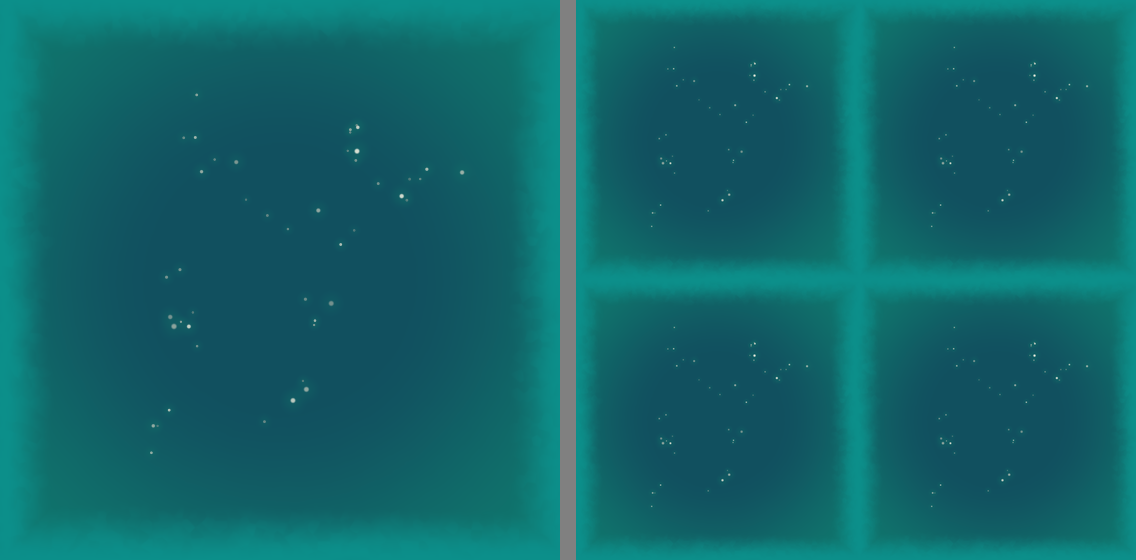
Left, the tile; right, the same tile 2 across and 2 down.
Give the GLSL for this texture, as a three.js fragment shader.

```glsl
varying vec2 vUv;

const vec3 DEEP = vec3(0.068, 0.312, 0.373);
const vec3 SHALLOW = vec3(0.060, 0.455, 0.425);
const vec3 RIM = vec3(0.047, 0.560, 0.542);
const vec3 HALO = vec3(0.070, 0.440, 0.410);
const vec3 DIM_SPARK = vec3(0.68, 0.66, 0.61);
const vec3 BRIGHT_SPARK = vec3(0.96, 0.97, 0.91);

const float POOL_INNER = 0.20;
const float POOL_OUTER = 0.65;
const float RIM_WIDTH = 0.095;
const float WASH_CELLS = 8.0;
const float WASH_WARP = 0.034;
const float FACET_CELLS = 56.0;
const float FACET_WARP = 0.010;
const float FACET_SHARPNESS = 45.0;
const int CLUSTERS = 12;
const int MEMBERS = 4;
const float SPARK_SHARE = 0.88;
const float MIN_SPREAD = 0.020;
const float MAX_SPREAD = 0.095;
const float MIN_RADIUS = 0.0030;
const float MAX_RADIUS = 0.0066;
const float HALO_SCALE = 4.8;
const float HALO_STRENGTH = 0.42;

float hash(vec2 p) {
  return fract(sin(dot(p, vec2(127.1, 311.7))) * 43758.5453);
}

vec2 hash2(vec2 p) {
  return vec2(hash(p), hash(p + vec2(37.0, 91.0)));
}

// Value noise that wraps after a whole number of cells
float wrapNoise(vec2 p, float cells) {
  vec2 g = p * cells;
  vec2 i = floor(g);
  vec2 f = fract(g);
  f = f * f * (3.0 - 2.0 * f);
  vec2 lo = mod(i, cells);
  vec2 hi = mod(i + 1.0, cells);
  float bottom = mix(hash(lo), hash(vec2(hi.x, lo.y)), f.x);
  float top = mix(hash(vec2(lo.x, hi.y)), hash(hi), f.x);
  return mix(bottom, top, f.y);
}

float wash(vec2 p) {
  float sum = 0.0;
  float gain = 0.5;
  float cells = WASH_CELLS;
  for (int i = 0; i < 4; i++) {
    sum += gain * (wrapNoise(p, cells) - 0.5);
    gain *= 0.55;
    cells *= 2.0;
  }
  return sum;
}

// Small soft-edged brush facets, each with its own random shift
vec2 facets(vec2 p) {
  vec2 g = p * FACET_CELLS;
  vec2 i = floor(g);
  vec2 sum = vec2(0.0);
  float total = 0.0001;
  for (int y = -1; y <= 1; y++) {
    for (int x = -1; x <= 1; x++) {
      vec2 cell = i + vec2(float(x), float(y));
      vec2 id = mod(cell, FACET_CELLS);
      vec2 away = g - cell - hash2(id);
      float weight = exp(-FACET_SHARPNESS * 0.4 * dot(away, away));
      sum += weight * (hash2(id + 71.0) - 0.5);
      total += weight;
    }
  }
  return sum / total;
}

// Dark pool with a ragged bright rim
vec3 water(vec2 p) {
  vec2 warp = WASH_WARP * vec2(wash(p), wash(p.yx + 0.37)) + FACET_WARP * facets(p);
  float pool = smoothstep(POOL_INNER, POOL_OUTER, length(p - 0.5 + 0.3 * warp));
  vec2 fromCentre = abs(fract(p + warp) - 0.5);
  float inset = 0.5 - max(fromCentre.x, fromCentre.y);
  float rim = 1.0 - smoothstep(0.0, RIM_WIDTH, inset);
  return mix(mix(DEEP, SHALLOW, pool), RIM, rim);
}

// Glowing point: faint halo below a soft core
vec3 addSpark(vec3 colour, float dist, float radius, float glow) {
  float halo = 1.0 - smoothstep(0.0, radius * HALO_SCALE, dist);
  float core = 1.0 - smoothstep(radius * 0.35, radius, dist);
  colour = mix(colour, max(colour, HALO), halo * HALO_STRENGTH * (0.5 + 0.5 * glow));
  return mix(colour, mix(DIM_SPARK, BRIGHT_SPARK, glow), core * mix(0.42, 1.0, glow));
}

void main() {
  vec3 colour = water(vUv);
  // Sparks in loose clusters, kept clear of the rim
  for (int c = 0; c < CLUSTERS; c++) {
    vec2 seed = vec2(float(c) + 3.0, 17.0);
    vec2 centre = mix(vec2(0.19), vec2(0.81), hash2(seed));
    float spread = mix(MIN_SPREAD, MAX_SPREAD, hash(seed + 5.0));
    for (int m = 0; m < MEMBERS; m++) {
      vec2 id = seed + vec2(float(m) * 13.0, 29.0);
      float angle = 6.2832 * hash(id);
      vec2 spot = centre + spread * hash(id + 1.7) * vec2(cos(angle), sin(angle));
      float size = hash(id + 4.3);
      float radius = mix(MIN_RADIUS, MAX_RADIUS, size * size);
      float glow = hash(id + 8.9) * mix(0.4, 1.0, size);
      if (hash(id + 6.1) < SPARK_SHARE) {
        colour = addSpark(colour, distance(vUv, spot), radius, glow);
      }
    }
  }
  gl_FragColor = vec4(colour, 1.0);
}
```
